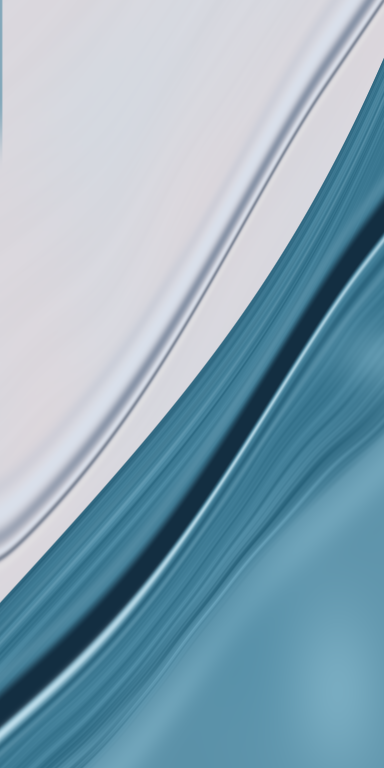
Give the GLSL for this background, as a Shadertoy shader.

```glsl
// Diagonal folds of pale and teal liquid paint with fine flowing streaks.

const vec3 PEARL = vec3(0.85, 0.845, 0.87);
const vec3 COOL_WHITE = vec3(0.85, 0.88, 0.925);
const vec3 SLATE = vec3(0.51, 0.56, 0.64);
const vec3 TEAL = vec3(0.24, 0.48, 0.58);
const vec3 DEEP_TEAL = vec3(0.13, 0.35, 0.45);
const vec3 NAVY = vec3(0.075, 0.18, 0.255);
const vec3 SKY = vec3(0.37, 0.58, 0.67);
const vec3 PALE_SKY = vec3(0.50, 0.70, 0.78);
const vec3 FOAM = vec3(0.76, 0.88, 0.93);

vec2 hashGradient(vec2 cell) {
    vec3 h = fract(cell.xyx * vec3(0.1031, 0.1030, 0.0973));
    h += dot(h, h.yzx + 33.33);
    float angle = 6.2832 * fract((h.x + h.y) * h.z);
    return vec2(cos(angle), sin(angle));
}

float gradientNoise(vec2 p) {
    vec2 i = floor(p), f = fract(p);
    vec2 w = f * f * f * (f * (f * 6.0 - 15.0) + 10.0);
    vec2 e = vec2(0.0, 1.0);
    float a = dot(hashGradient(i), f);
    float b = dot(hashGradient(i + e.yx), f - e.yx);
    float c = dot(hashGradient(i + e.xy), f - e.xy);
    float d = dot(hashGradient(i + e.yy), f - e.yy);
    return mix(mix(a, b, w.x), mix(c, d, w.x), w.y);
}

// Streaks that vary quickly across the flow and slowly along it
float streaks(float across, float along, float frequency) {
    float sum = 0.0, gain = 1.0;
    for (int i = 0; i < 3; i++) {
        sum += gain * gradientNoise(vec2(across * frequency, along * 1.6 + float(i) * 7.3));
        frequency *= 2.1;
        gain *= 0.65;
    }
    return sum;
}

float ridge(float d, float centre, float width) {
    float t = (d - centre) / width;
    return exp(-t * t);
}

// Heights of the main flow lines; the canvas spans x 0..1 and y 0..2
float grooveLine(float x) {
    return 0.53 + x * (1.02 + 0.45 * smoothstep(0.0, 0.85, x)) + 0.015 * exp(-x * 30.0);
}
float shoreLine(float x) {
    return 0.43 + x * (1.09 + 0.05 * x + 0.28 * x * x * x);
}
float crestLine(float x) {
    return 0.086 + x * (0.885 + 0.405 * smoothstep(0.05, 0.95, x));
}
float poolLine(float x) {
    return 1.128 * x - 0.235 + 0.025 * sin((x - 0.5) * 8.0);
}

vec3 pearlField(vec2 p, float d) {
    float swirl = gradientNoise(vec2(p.x * 3.0 - p.y, p.y * 1.3 + p.x));
    vec3 col = PEARL + 0.025 * swirl * vec3(-1.0, 0.2, 0.5);
    col += 0.012 * streaks(d + 0.1 * swirl, p.x, 9.0);
    col = mix(col, vec3(0.82, 0.85, 0.88), 0.4 * ridge(length(p - vec2(0.3, 1.75)), 0.0, 0.3));
    // Raised fold: highlight, shadow, pale lip and thin groove
    float fade = mix(0.75, 1.0, smoothstep(0.0, 0.4, p.x));
    col = mix(col, SLATE + 0.15, 0.25 * ridge(d, 0.185, 0.03));
    col = mix(col, COOL_WHITE, 0.9 * ridge(d, 0.115, 0.04));
    col = mix(col, SLATE, 0.92 * fade * ridge(d, 0.055, 0.026));
    col = mix(col, COOL_WHITE, 0.8 * ridge(d, 0.016, 0.012));
    col = mix(col, SLATE * 0.86, 0.85 * ridge(d, 0.0, 0.009));
    col = mix(col, vec3(0.89), 0.5 * ridge(d, -0.022, 0.012));
    // Teal sliver along the left rim
    float sliver = (1.0 - smoothstep(0.003, 0.009, p.x)) * smoothstep(1.55, 1.75, p.y);
    return mix(col, SKY, 0.7 * sliver);
}

vec3 upperBand(float depth, float crest, float x) {
    vec3 col = mix(DEEP_TEAL, TEAL, smoothstep(-0.01, 0.06, depth));
    float fine = 1.0 - smoothstep(0.12, 0.25, depth);
    col += (0.04 + 0.10 * fine) * streaks(depth, x, 26.0);
    col = mix(col, SKY + 0.06, 0.55 * ridge(depth, 0.105, 0.007));
    col = mix(col, SKY, 0.4 * ridge(depth, 0.07, 0.012));
    col = mix(col, SKY, 0.6 * ridge(crest, 0.15, 0.025));
    float dark = 1.0 - smoothstep(0.085, 0.13, crest);
    return mix(col, NAVY, dark);
}

vec3 lowerBand(float t, vec2 p) {
    vec3 col = mix(TEAL, SKY, 0.5 * smoothstep(0.45, 1.0, t));
    float warp = 0.05 * gradientNoise(p * 4.0);
    col += mix(0.08, 0.15, smoothstep(0.4, 0.8, t)) * streaks(t + warp, p.x, 8.0);
    col = mix(col, DEEP_TEAL, 0.7 * ridge(t, 0.10, 0.035));
    col = mix(col, SKY, 0.6 * ridge(t, 0.17, 0.03));
    return mix(col, PALE_SKY, 0.5 * ridge(length((p - vec2(1.0, 1.07)) * vec2(0.7, 1.0)), 0.0, 0.08));
}

vec3 pool(vec2 p, float depth) {
    vec3 col = SKY + 0.03 * gradientNoise(p * vec2(3.0, 2.0) + 4.0);
    col = mix(col, PALE_SKY, 0.55 * ridge(depth, 0.09, 0.07));
    col = mix(col, TEAL + 0.07, 0.45 * ridge(length((p - vec2(0.68, 0.3)) * vec2(1.0, 0.7)), 0.0, 0.18));
    return mix(col, PALE_SKY, 0.8 * ridge(length((p - vec2(0.88, 0.2)) * vec2(1.0, 0.55)), 0.0, 0.13));
}

void mainImage(out vec4 fragColor, in vec2 fragCoord) {
    vec2 p = fragCoord / iResolution.xy * vec2(1.0, 2.0);
    float soft = 3.0 / iResolution.y;
    float shore = p.y - shoreLine(p.x);
    float crest = p.y - crestLine(p.x);
    float edge = p.y - poolLine(p.x);
    float t = -crest / (crestLine(p.x) - poolLine(p.x));

    // Layer the regions from the lower right to the upper left
    vec3 col = mix(pool(p, -edge), lowerBand(t, p), smoothstep(-0.025, 0.02, edge));
    col = mix(col, upperBand(-shore, crest, p.x), smoothstep(0.005, 0.025, crest));
    float crestWidth = mix(0.017, 0.009, smoothstep(0.2, 0.6, p.x));
    col = mix(col, FOAM, mix(0.95, 0.75, p.x) * ridge(crest, 0.0, crestWidth));
    col = mix(col, pearlField(p, p.y - grooveLine(p.x)), smoothstep(-soft, soft, shore));
    fragColor = vec4(clamp(col, 0.0, 1.0), 1.0);
}
```
